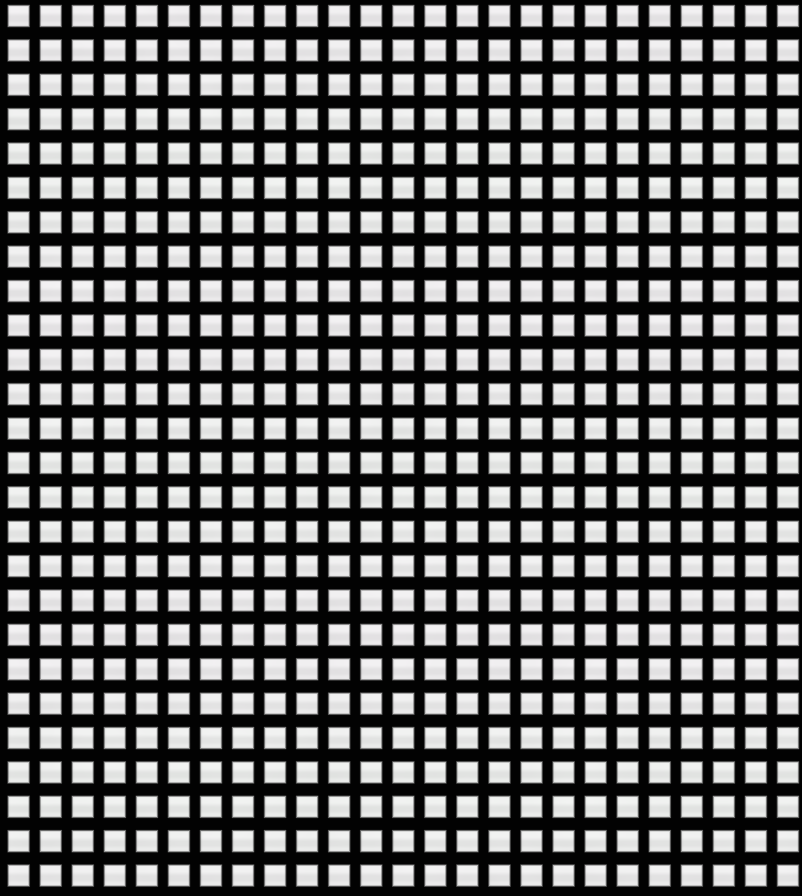
This pattern is drawn by a Shadertoy shader. Its source:

```glsl
// Grid of softly shaded white square tiles on black, 25 across and 26 down.

const vec2 GRID_COUNT = vec2(25.02, 26.06);    // cells per canvas side
const vec2 GRID_SHIFT = vec2(0.082, 0.094);    // margin before the first cell
const float TILE_HALF = 0.0118;                // in canvas heights
const float EDGE_WIDTH = 0.0033;
const vec3 GAP_COLOR = vec3(0.006);

vec2 hashGradient(vec2 p) {
    vec2 h = vec2(dot(p, vec2(127.1, 311.7)), dot(p, vec2(269.5, 183.3)));
    return 2.0 * fract(sin(h) * 43758.5) - 1.0;
}

float gradientNoise(vec2 p) {
    vec2 i = floor(p);
    vec2 f = fract(p);
    vec2 u = f * f * f * (f * (f * 6.0 - 15.0) + 10.0);
    float a = dot(hashGradient(i), f);
    float b = dot(hashGradient(i + vec2(1, 0)), f - vec2(1, 0));
    float c = dot(hashGradient(i + vec2(0, 1)), f - vec2(0, 1));
    float d = dot(hashGradient(i + 1.0), f - 1.0);
    return mix(mix(a, b, u.x), mix(c, d, u.x), u.y);
}

float boxDistance(vec2 p, vec2 halfSize) {
    vec2 q = abs(p) - halfSize;
    return length(max(q, 0.0)) + min(max(q.x, q.y), 0.0);
}

// Bright upper band, greyer middle and a faint lift at the lower edge.
float faceShade(vec2 t) {
    float shade = mix(0.885, 0.945, smoothstep(-0.1, 0.45, t.y));
    shade += 0.035 * smoothstep(-0.35, -0.75, t.y);
    return shade - 0.025 * smoothstep(-0.7, -0.95, t.x);
}

// Faint pink to green drift that recurs every nine rows.
vec3 rowTint(float row) {
    float drift = cos(6.28319 * (row - 7.0) / 9.0);
    return vec3(0.002, -0.004, 0.002) * drift;
}

void mainImage(out vec4 fragColor, in vec2 fragCoord) {
    vec2 uv = fragCoord / iResolution.xy;
    float aspect = iResolution.x / iResolution.y;

    // Repeating cells, with local position in canvas heights
    vec2 grid = uv * GRID_COUNT - GRID_SHIFT;
    vec2 cell = floor(grid);
    vec2 pitch = vec2(aspect, 1.0) / GRID_COUNT;
    vec2 local = (fract(grid) - 0.5) * pitch;

    // Soft-edged square
    float dist = boxDistance(local, vec2(TILE_HALF));
    float blur = 0.5 * max(EDGE_WIDTH, 1.0 / iResolution.y);
    float mask = 1.0 - smoothstep(-blur, blur, dist);

    // Face shading with slight variation between tiles
    float variation = 0.012 * gradientNoise(cell * 0.37 + local * 40.0);
    vec3 face = vec3(faceShade(local / TILE_HALF) + variation) + rowTint(cell.y);

    fragColor = vec4(mix(GAP_COLOR, face, mask), 1.0);
}
```
